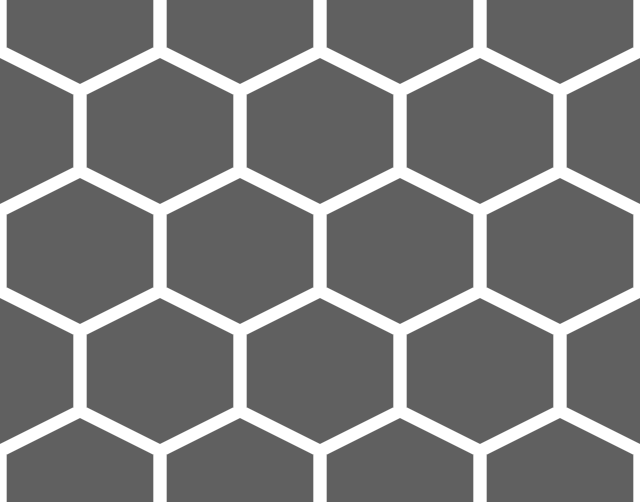
Reproduce this pattern procedurally as a Shadertoy shader.

```glsl
// Honeycomb of flat grey hexagons parted by white bars, four cells across.
// Two interleaved rectangular lattices hold the cell centres; each cell is a
// signed distance, and the nearer of the two lattices gives the fill.

const float CELLS_ACROSS = 4.0;
const vec2 LATTICE = vec2(1.0, 1.5);           // same-parity spacing, in cell widths
const vec2 BAR_HALF = vec2(0.0417, 0.0394);    // upright and slanted half widths
const vec3 CELL_COLOUR = vec3(0.378);
const vec3 BAR_COLOUR = vec3(1.0);

// Offset from the nearest lattice point
vec2 foldToLattice(vec2 p, vec2 spacing) {
    return p - spacing * floor(p / spacing + 0.5);
}

// Pointed-top hexagon with roof slope 1/2, inset by the bar half widths
float hexDistance(vec2 p, vec2 inset) {
    p = abs(p);
    float side = p.x - 0.5 + inset.x;
    float roof = dot(p, normalize(vec2(0.5, 1.0))) - 0.5 / length(vec2(0.5, 1.0)) + inset.y;
    return max(side, roof);
}

// Distance to the closest cell over both lattices
float honeycombDistance(vec2 p, vec2 spacing, vec2 inset) {
    float even = hexDistance(foldToLattice(p, spacing), inset);
    float odd = hexDistance(foldToLattice(p - 0.5 * spacing, spacing), inset);
    return min(even, odd);
}

void mainImage(out vec4 fragColor, in vec2 fragCoord) {
    float pixel = CELLS_ACROSS / iResolution.x;
    vec2 p = (fragCoord - 0.5 * iResolution.xy) * pixel;
    p.x += 0.5;   // an upright bar runs through the canvas centre

    float d = honeycombDistance(p, LATTICE, BAR_HALF);
    float bar = smoothstep(-0.7 * pixel, 0.7 * pixel, d);
    fragColor = vec4(mix(CELL_COLOUR, BAR_COLOUR, bar), 1.0);
}
```
